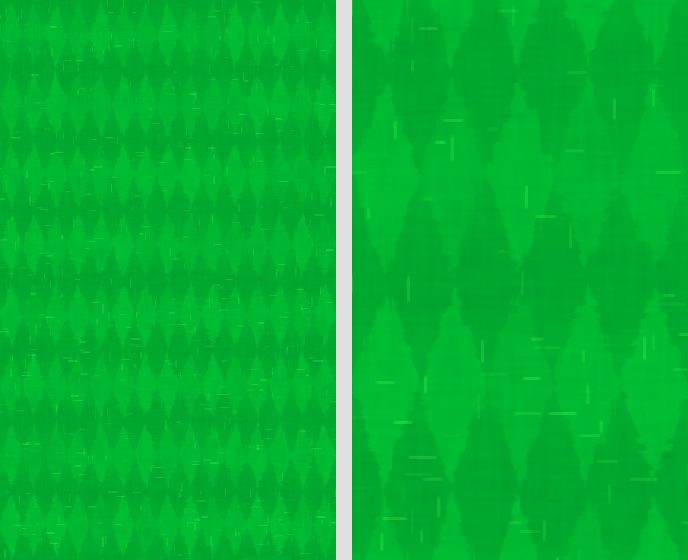
Left: the whole. Right: its middle third, enlarged.
A WebGL 2 fragment shader for this pattern:

```glsl
#version 300 es
precision highp float;

uniform vec2 u_resolution;
out vec4 outColor;

const vec2 REPEATS = vec2(15.0, 8.0);        // diamonds across and down
const vec2 HALF_SIZE = vec2(0.53, 0.46);     // diamond half extents, in cells
const vec2 DYE_STEPS = vec2(10.0, 32.0);     // bundles of dyed yarn per cell
const vec2 DYE_JITTER = vec2(0.045, 0.04);   // how far the bundles slip
const float EDGE_SOFTNESS = 0.09;
const vec2 THREADS = vec2(230.0, 384.0);     // threads across and down
const float THREAD_CONTRAST = 0.016;
const float PATCH_CONTRAST = 0.022;
const float SLUB_DENSITY = 0.075;
const float SLUB_LENGTH = 8.0;               // in threads
const vec3 GROUND = vec3(0.0, 0.655, 0.178);
const vec3 MIDTONE = vec3(0.0, 0.70, 0.19);
const vec3 LIGHT = vec3(0.0, 0.737, 0.202);
const vec3 SLUB_TINT = vec3(0.10, 0.10, 0.05);

float hash(vec2 p) {
    return fract(sin(dot(p, vec2(127.1, 311.7))) * 43758.5453);
}

float noise(vec2 p) {
    vec2 i = floor(p), f = fract(p);
    f = f * f * (3.0 - 2.0 * f);
    return mix(mix(hash(i), hash(i + vec2(1.0, 0.0)), f.x),
               mix(hash(i + vec2(0.0, 1.0)), hash(i + vec2(1.0, 1.0)), f.x), f.y);
}

// Coverage of a soft diamond whose outline slips bundle by bundle.
float ikatDiamond(vec2 cell) {
    vec2 bundle = floor(cell * DYE_STEPS);
    vec2 slip = vec2(hash(vec2(bundle.y, floor(cell.x) + 7.0)),
                     hash(vec2(bundle.x, floor(cell.y) + 53.0))) - 0.5;
    vec2 q = abs(fract(cell) - 0.5 + 2.0 * slip * DYE_JITTER) / HALF_SIZE;
    return 1.0 - smoothstep(-EDGE_SOFTNESS, EDGE_SOFTNESS, q.x + q.y - 1.0);
}

// Short raised threads lying along the x axis of p; mostly bright, some dark.
float slubs(vec2 p, float pixel, float seed) {
    vec2 grid = vec2(p.x / SLUB_LENGTH, p.y);
    grid.x += hash(vec2(floor(grid.y), seed));
    vec2 id = floor(grid) + seed;
    vec2 f = fract(grid) - 0.5;
    float present = step(1.0 - SLUB_DENSITY, hash(id));
    float halfLength = mix(0.15, 0.45, hash(id + 3.7));
    float along = 1.0 - smoothstep(halfLength - 0.08, halfLength + 0.04, abs(f.x));
    float across = 1.0 - smoothstep(0.3, 0.3 + 0.5 * pixel, abs(f.y));
    float strength = mix(-0.25, 1.0, pow(hash(id + 9.1), 1.8));
    return present * along * across * strength;
}

void main() {
    vec2 uv = gl_FragCoord.xy / u_resolution;
    vec2 cell = uv * REPEATS;
    vec2 weave = uv * THREADS;
    vec2 pixel = THREADS / u_resolution;

    // Dyed diamonds, each taking the colour a little differently
    float dye = mix(0.55, 1.0, hash(floor(cell) + 21.0));
    dye += 0.35 * (noise(cell * vec2(2.0, 5.0)) - 0.5);
    float tone = ikatDiamond(cell) * clamp(dye, 0.4, 1.0);

    // Faint glow of dye along the middle of each row
    float rowGlow = 1.0 - smoothstep(0.05, 0.42, abs(fract(cell.y) - 0.5));
    tone = max(tone, 0.28 * rowGlow);
    vec3 color = tone < 0.5 ? mix(GROUND, MIDTONE, 2.0 * tone)
                            : mix(MIDTONE, LIGHT, 2.0 * tone - 1.0);

    // Blotchy wear and the grain of warp and weft
    float blotch = noise(cell * vec2(1.3, 2.6) + 40.0) + noise(cell * vec2(4.0, 9.0)) - 1.0;
    float weft = noise(vec2(weave.x / 9.0, weave.y));
    float warp = noise(vec2(weave.x, weave.y / 9.0) + 90.0);
    color *= 1.0 + PATCH_CONTRAST * blotch + 2.0 * THREAD_CONTRAST * (weft + warp - 1.0);

    // Slubs in both directions
    float raised = slubs(weave, pixel.y, 11.0) + 0.8 * slubs(weave.yx, pixel.x, 67.0);
    color += SLUB_TINT * raised;

    outColor = vec4(clamp(color, 0.0, 1.0), 1.0);
}
```
